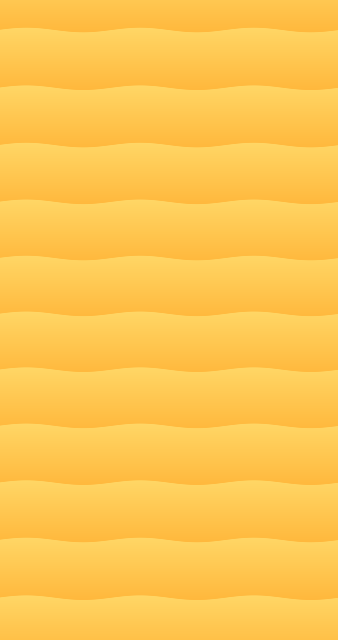
A Shadertoy shader for this pattern:

```glsl
// Stacked amber bands with gently waved upper edges and a vertical gradient.
#define BANDS 11
#define FIRST_EDGE 0.0469
#define PITCH 0.0887
#define DRIFT 0.0025
#define WAVE_HEIGHT 0.0036
#define WAVE_LENGTH 0.3366
#define WAVE_CREST 0.078
#define LIGHT_AMBER vec3(1.0, 0.840, 0.397)
#define DEEP_AMBER vec3(1.0, 0.722, 0.238)

const float TAU = 6.2831853;

// Mean depth of a band's upper edge, with slightly uneven spacing.
float edgeDepth(float band) {
    return FIRST_EDGE + PITCH * band + DRIFT * sin(TAU * band / 10.0);
}

// Light at the crest, deepening towards the next band.
vec3 bandColour(float depth, float edge) {
    float t = (depth - edge + WAVE_HEIGHT) / (PITCH + 2.0 * WAVE_HEIGHT);
    return mix(LIGHT_AMBER, DEEP_AMBER, clamp(t, 0.0, 1.0));
}

void mainImage(out vec4 fragColor, in vec2 fragCoord) {
    vec2 uv = fragCoord / iResolution.xy;
    float depth = 1.0 - uv.y;
    float wave = WAVE_HEIGHT * cos(TAU * (uv.x - WAVE_CREST) / WAVE_LENGTH);
    float halfPixel = 0.5 / iResolution.y;

    // Each lower band overlaps the one above it.
    vec3 colour = LIGHT_AMBER;
    for (int i = -1; i < BANDS; i++) {
        float edge = edgeDepth(float(i));
        float inside = depth - edge + wave;
        float cover = smoothstep(-halfPixel, halfPixel, inside);
        colour = mix(colour, bandColour(depth, edge), cover);
    }
    fragColor = vec4(colour, 1.0);
}
```
